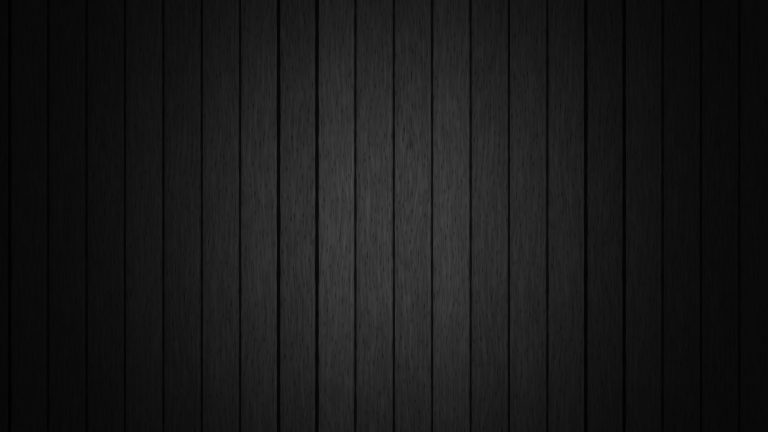
Give the GLSL for this texture, as a WebGL 2 fragment shader.

```glsl
#version 300 es
precision highp float;
uniform vec2 u_resolution;
out vec4 fragColor;

vec2 hash2(vec2 p) {
  vec3 q = fract(vec3(p.xyx) * vec3(0.1031, 0.103, 0.0973));
  q += dot(q, q.yzx + 33.33);
  return fract((q.xx + q.yz) * q.zy);
}

// Distance to the nearest scattered cell point
float cellular(vec2 p) {
  vec2 cell = floor(p), local = fract(p);
  float nearest = 2.0;
  for (int j = -1; j <= 1; j++) {
    for (int i = -1; i <= 1; i++) {
      vec2 offset = vec2(i, j);
      vec2 delta = offset + hash2(cell + offset) - local;
      nearest = min(nearest, dot(delta, delta));
    }
  }
  return sqrt(nearest);
}

// Stretched cells form fibres, bent sines form growth rings
float woodGrain(float across, float y, float id) {
  float bend = 0.05 * sin(y * 9.0 + id * 2.4) + 0.025 * sin(y * 23.0 + id * 5.1);
  vec2 fibre = vec2(across + bend, y) + vec2(id * 7.0, id * 3.7);
  float grain = 0.22 * (cellular(fibre * vec2(15.0, 13.0)) - 0.5);
  grain += 0.17 * (cellular(fibre * vec2(25.0, 34.0) + 9.0) - 0.5);
  grain += 0.10 * (cellular(fibre * vec2(5.0, 5.0) + 21.0) - 0.5);

  float rings = sin(fibre.x * 31.0 + 2.0 * sin(y * 5.0 + id * 1.7) + across * across * 12.0);
  grain += 0.025 * rings;

  // One plank of each group carries a tall oval figure
  float figured = 1.0 - step(0.5, abs(id - 2.0));
  vec2 oval = vec2((across - 0.38 + bend) * 2.4, (y - 0.58) * 4.0);
  float r = length(oval);
  grain += figured * 0.08 * sin(r * 30.0) * exp(-r * r * 1.4);
  return grain;
}

void main() {
  vec2 uv = gl_FragCoord.xy / u_resolution;
  float pixel = 20.0 / u_resolution.x;

  // Twenty planks across, with their figure repeated every eight
  float plankX = uv.x * 20.0 - 0.255;
  float id = mod(floor(plankX), 8.0);
  float across = fract(plankX);
  float seamId = mod(floor(plankX + 0.5), 8.0);
  float seamOffset = across - step(0.5, across);

  // Soft light fading to the sides
  vec2 d = uv - vec2(0.505, 0.49);
  float light = 0.03 + 0.205 * exp(-13.5 * d.x * d.x - 3.2 * d.y * d.y);

  // Plank surface
  float tone = 1.0 + 0.05 * sin(id * 2.3 + 1.2);
  float shade = tone + woodGrain(across, uv.y, id);
  vec2 fleck = vec2(across * 7.0 + id * 13.0, uv.y * 22.0);
  shade -= 0.18 * (1.0 - smoothstep(0.06, 0.2, cellular(fleck)));

  // Worn dark seams with a faint lit lip
  float wear = cellular(vec2(seamId * 5.0, uv.y * 30.0));
  float strong = step(6.5, seamId) + 1.0 - step(0.5, seamId);
  float halfWidth = 0.018 + 0.016 * strong + 0.014 * wear;
  float gap = abs(seamOffset);
  float groove = 1.0 - smoothstep(halfWidth - pixel * 0.5, halfWidth + pixel * 0.7, gap);
  shade *= 1.0 - 0.2 * exp(-gap * 18.0);
  shade += 0.12 * exp(-pow((seamOffset + 0.085) / 0.025, 2.0));
  shade *= 1.0 - groove * (0.68 + 0.12 * strong);

  fragColor = vec4(vec3(clamp(light * shade, 0.0, 1.0)), 1.0);
}
```
